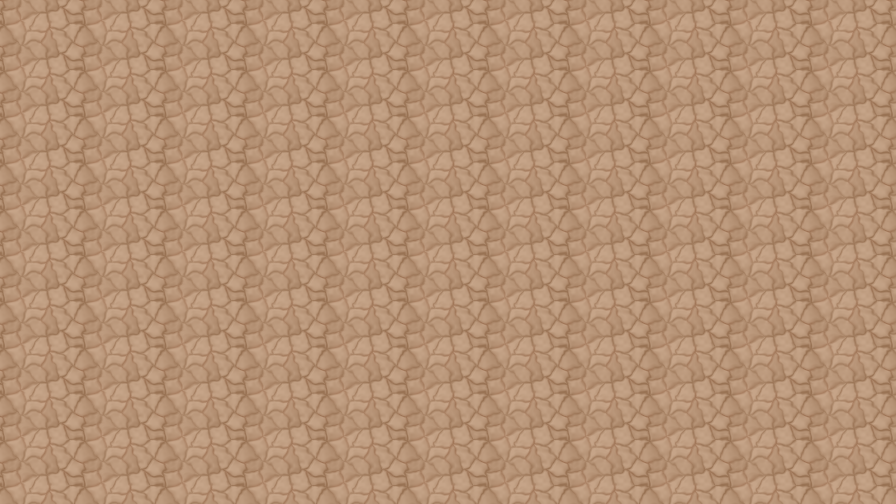
Give the GLSL for this texture, as a Shadertoy shader.

```glsl
// Tan cracked stone: a small tile of soft, irregular pebbles repeated about 11 by 11.

const vec2 CELLS = vec2(5.0, 3.0); // stones across and down one tile

vec2 hash22(vec2 p) {
    vec3 q = fract(vec3(p.xyx) * vec3(0.1031, 0.1030, 0.0973));
    q += dot(q, q.yzx + 33.33);
    return fract((q.xx + q.yz) * q.zy);
}

// Value noise with two channels that wraps after the given period
vec2 wrapNoise(vec2 p, vec2 period) {
    vec2 i = floor(p), f = fract(p);
    f = f * f * (3.0 - 2.0 * f);
    vec2 a = hash22(mod(i, period) + 17.0);
    vec2 b = hash22(mod(i + vec2(1.0, 0.0), period) + 17.0);
    vec2 c = hash22(mod(i + vec2(0.0, 1.0), period) + 17.0);
    vec2 d = hash22(mod(i + 1.0, period) + 17.0);
    return mix(mix(a, b, f.x), mix(c, d, f.x), f.y);
}

vec2 stoneCentre(vec2 cell) {
    return cell + hash22(mod(cell, CELLS) + 29.0);
}

// x: distance to the nearest crack, y: random tone of the stone
vec2 stones(vec2 p) {
    p += 0.30 * (wrapNoise(p * 2.0, CELLS * 2.0) - 0.5);
    p += 0.14 * (wrapNoise(p * 4.0, CELLS * 4.0) - 0.5);
    vec2 base = floor(p), nearest = vec2(0.0), owner = base;
    float best = 1e3;
    for (int y = -1; y <= 1; y++)
    for (int x = -1; x <= 1; x++) {
        vec2 cell = base + vec2(x, y);
        vec2 toCentre = stoneCentre(cell) - p;
        float d = dot(toCentre, toCentre);
        if (d < best) { best = d; nearest = toCentre; owner = cell; }
    }
    float edge = 1.0;
    for (int y = -2; y <= 2; y++)
    for (int x = -2; x <= 2; x++) {
        if (x == 0 && y == 0) continue;
        vec2 toCentre = stoneCentre(owner + vec2(x, y)) - p;
        edge = min(edge, dot(0.5 * (nearest + toCentre), normalize(toCentre - nearest)));
    }
    return vec2(edge, hash22(mod(owner, CELLS) + 41.0).x);
}

// Rounded height of a stone above the crack
float relief(float edge) {
    return 0.7 * smoothstep(-0.04, 0.15, edge) + 0.3 * smoothstep(0.0, 0.4, edge);
}

void mainImage(out vec4 fragColor, in vec2 fragCoord) {
    vec2 p = fragCoord / iResolution.xy * vec2(11.1, 10.9) * CELLS;

    // Stones, lit softly from the upper left
    vec2 stone = stones(p);
    float height = relief(stone.x);
    float slope = height - relief(stones(p + vec2(-0.10, 0.13)).x);

    // Cracks fade in and out; grain mottles the surface
    vec2 broad = wrapNoise(p, CELLS);
    vec2 grain = wrapNoise(p * 4.0, CELLS * 4.0);
    float depth = mix(0.3, 0.85, broad.x);
    float shade = 0.78 - depth * (1.0 - height) + 0.18 * slope;
    shade += 0.34 * (stone.y - 0.5) * smoothstep(0.0, 0.15, stone.x);
    shade += 0.30 * (broad.y - 0.5) + 0.22 * (grain.x - 0.5);

    // Brown cracks to pale sand, with a faint red stain in some cracks
    vec3 color = mix(vec3(0.60, 0.45, 0.33), vec3(0.775, 0.645, 0.535), clamp(shade, 0.0, 1.0));
    float stain = smoothstep(0.6, 0.9, broad.y) * (1.0 - height);
    color += stain * vec3(0.008, -0.012, -0.012);
    fragColor = vec4(color, 1.0);
}
```
